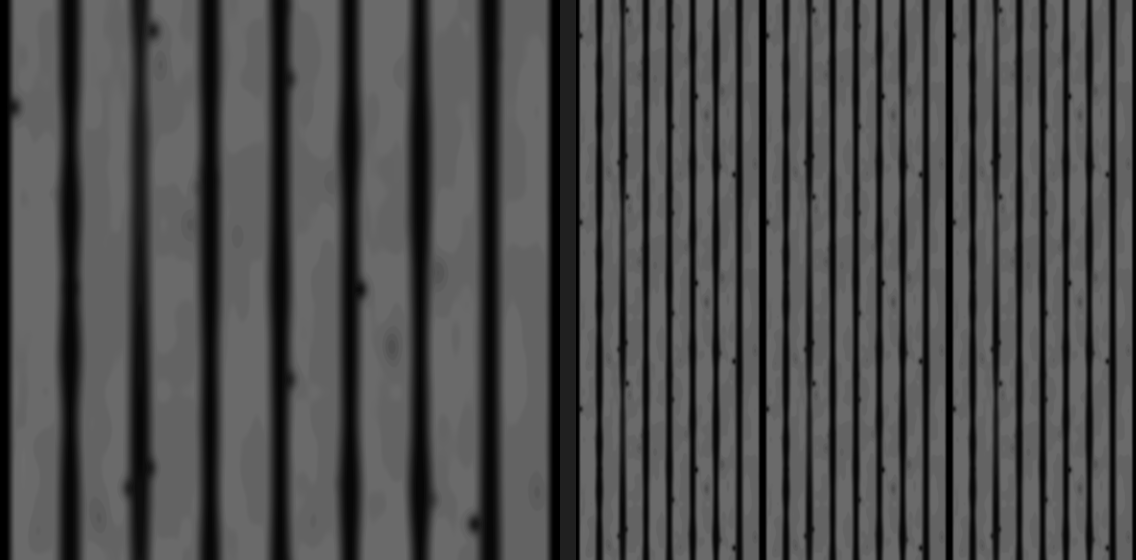
Left: one tile. Right: repeated 3 by 3.
This texture is drawn by a Shadertoy shader. Its source:

```glsl
const float BOARDS = 8.0;               // boards across the canvas
const float BOARD_GRAY = 0.403;
const float GAP_GRAY = 0.035;
const float GAP_INNER = 0.02;           // half widths, in board widths
const float GAP_OUTER = 0.25;
const float GAP_WOBBLE = 0.045;
const float FAINT_GAP = 2.0;            // index of the shallow, worn gap
const float FAINT_LIFT = 0.07;
const float EDGE_INNER = 0.08;          // crisper gap on the tile border
const float EDGE_OUTER = 0.23;
const float BOARD_VARIATION = 0.012;
const float GRAIN_DEPTH = 0.05;
const vec2 GRAIN_CELLS = vec2(24.0, 10.0);
const vec2 DENT_SIZE = vec2(0.11, 0.14);
const float DENT_REACH = 0.22;
const float DENT_DEPTH = 0.9;
const vec2 STAIN_SIZE = vec2(0.12, 0.23);
const float STAIN_REACH = 0.25;
const float STAIN_DEPTH = 0.12;
const float TONE_STEP = 0.026;
const int MARKS = 3;                    // marks per column
const float TAU = 6.28319;

vec3 hash3(vec3 p) {
    p = fract(p * vec3(0.1031, 0.1030, 0.0973));
    p += dot(p, p.yxz + 33.33);
    return fract((p.xxy + p.yxx) * p.zyx);
}

// Value noise that wraps after a whole number of cells
float noise(vec2 p, vec2 period, float seed) {
    vec2 cell = floor(p);
    vec2 f = fract(p);
    f = f * f * (3.0 - 2.0 * f);
    vec2 a = mod(cell, period);
    vec2 b = mod(cell + 1.0, period);
    float low = mix(hash3(vec3(a, seed)).x, hash3(vec3(b.x, a.y, seed)).x, f.x);
    float high = mix(hash3(vec3(a.x, b.y, seed)).x, hash3(vec3(b, seed)).x, f.x);
    return mix(low, high, f.y);
}

// Soft oval marks scattered along one column; p.x is measured from its centre
float marks(vec2 p, float column, float seed, float reach, vec2 size) {
    float total = 0.0;
    for (int i = 0; i < MARKS; i++) {
        vec3 r = hash3(vec3(column + 1.0, float(i) * 7.0 + 3.0, seed));
        vec2 d = p - vec2((r.x * 2.0 - 1.0) * reach, r.y * BOARDS);
        d.y = mod(d.y + 0.5 * BOARDS, BOARDS) - 0.5 * BOARDS;
        d /= size;
        total = max(total, r.z * r.z * exp(-dot(d, d)));
    }
    return total;
}

// Rounds to tone steps with softened contours
float toneSteps(float gray) {
    float v = gray / TONE_STEP;
    float soft = min(0.5, 0.1 + 0.5 * fwidth(v));
    return (floor(v) + smoothstep(0.5 - soft, 0.5 + soft, fract(v))) * TONE_STEP;
}

void mainImage(out vec4 fragColor, in vec2 fragCoord) {
    vec2 uv = fragCoord / iResolution.xy;
    vec2 p = uv * BOARDS;
    float board = floor(p.x);
    float nearest = floor(p.x + 0.5);
    float gap = mod(nearest, BOARDS);
    float gapOffset = p.x - nearest;

    // Board surface: blotchy grain and faint stains
    float grain = 0.65 * noise(uv * GRAIN_CELLS, GRAIN_CELLS, 11.0)
                + 0.35 * noise(uv * GRAIN_CELLS * 2.0, GRAIN_CELLS * 2.0, 23.0);
    float surface = BOARD_GRAY + GRAIN_DEPTH * (grain - 0.5);
    surface += BOARD_VARIATION * (hash3(vec3(board, 5.0, 17.0)).x - 0.5);
    vec2 boardPos = vec2(p.x - board - 0.5, p.y);
    surface -= STAIN_DEPTH * marks(boardPos, board, 31.0, STAIN_REACH, STAIN_SIZE);

    // Gap profile: uneven width, one worn gap, crisp border gap
    float isFaint = 1.0 - step(0.5, abs(gap - FAINT_GAP));
    float isEdge = 1.0 - step(0.5, gap);
    float wobble = noise(vec2(gap, p.y), vec2(BOARDS), 41.0) - 0.5;
    float worn = isFaint * (0.5 + 0.5 * cos(TAU * (uv.y - 0.73)));
    float d = abs(gapOffset) - GAP_WOBBLE * wobble * (1.0 - isEdge) + 0.03 * worn;
    float rise = smoothstep(mix(GAP_INNER, EDGE_INNER, isEdge),
                            mix(GAP_OUTER, EDGE_OUTER, isEdge), d);
    float gapTone = GAP_GRAY * (1.0 - isEdge) + FAINT_LIFT * worn;

    // Dark dents along the gap sides
    float dent = marks(vec2(gapOffset, p.y), gap, 53.0, DENT_REACH, DENT_SIZE);
    rise *= 1.0 - DENT_DEPTH * dent;

    float gray = toneSteps(mix(gapTone, surface, rise));
    fragColor = vec4(vec3(gray), 1.0);
}
```
